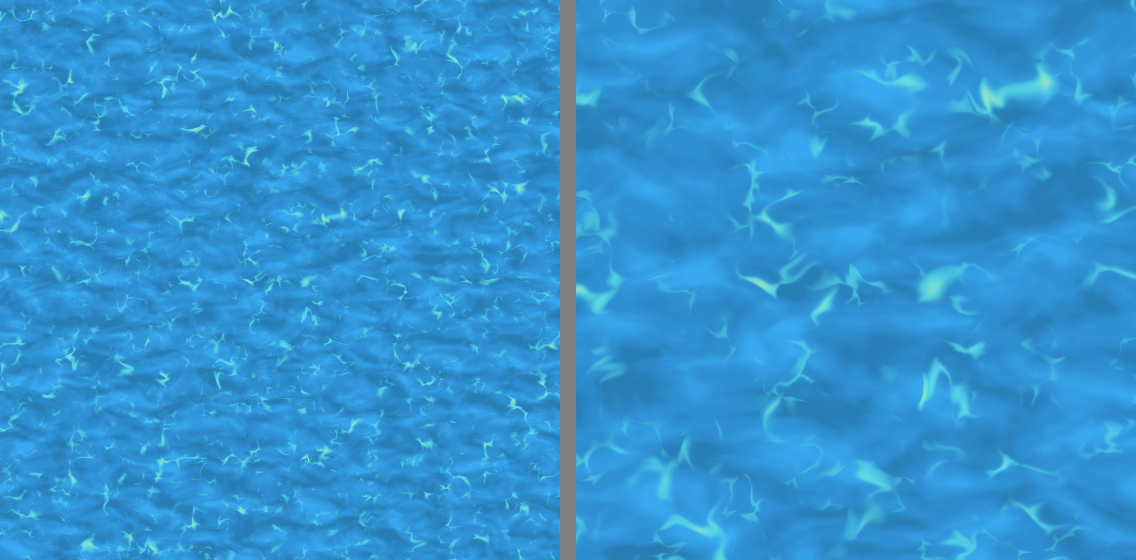
Left, the full canvas; right, a detail of the centre.
Reproduce this texture procedurally as a WebGL 1 fragment shader.

```glsl
precision highp float;

uniform vec2 u_resolution;

const vec3 TROUGH = vec3(0.155, 0.490, 0.705);
const vec3 WATER = vec3(0.182, 0.560, 0.820);
const vec3 CREST = vec3(0.220, 0.660, 0.940);
const vec3 HAZE = vec3(0.230, 0.700, 0.920);
const vec3 CAUSTIC = vec3(0.360, 0.880, 0.900);
const vec3 GLINT = vec3(0.700, 0.900, 0.700);

vec2 hash2(vec2 p) {
  vec3 q = fract(vec3(p.xyx) * vec3(0.1031, 0.1030, 0.0973));
  q += dot(q, q.yzx + 33.33);
  return fract((q.xx + q.yz) * q.zy);
}

vec2 gradientAt(vec2 cell) {
  float angle = 6.2832 * hash2(cell).x;
  return vec2(cos(angle), sin(angle));
}

float gradientNoise(vec2 p) {
  vec2 i = floor(p);
  vec2 f = fract(p);
  vec2 u = f * f * f * (f * (f * 6.0 - 15.0) + 10.0);
  vec2 e = vec2(1.0, 0.0);
  float a = dot(gradientAt(i), f);
  float b = dot(gradientAt(i + e.xy), f - e.xy);
  float c = dot(gradientAt(i + e.yx), f - e.yx);
  float d = dot(gradientAt(i + e.xx), f - e.xx);
  return mix(mix(a, b, u.x), mix(c, d, u.x), u.y);
}

float fbm(vec2 p) {
  float sum = 0.0;
  float amplitude = 1.0;
  for (int octave = 0; octave < 4; octave++) {
    sum += amplitude * gradientNoise(p);
    p = mat2(1.9, 0.4, -0.4, 1.9) * p + 17.3;
    amplitude *= 0.5;
  }
  return sum;
}

vec2 warp(vec2 p, float scale, float amount) {
  vec2 q = p * scale;
  return p + amount * vec2(gradientNoise(q + 5.7), gradientNoise(q + 41.2));
}

// Gaps from the nearest cell point to the second and third nearest
vec2 cellGaps(vec2 p) {
  vec2 i = floor(p);
  vec2 f = fract(p);
  vec3 nearest = vec3(8.0);
  for (int y = -1; y <= 1; y++) {
    for (int x = -1; x <= 1; x++) {
      vec2 o = vec2(float(x), float(y));
      float d = length(o + 0.1 + 0.8 * hash2(i + o) - f);
      if (d < nearest.x) nearest = vec3(d, nearest.xy);
      else if (d < nearest.y) nearest = vec3(nearest.x, d, nearest.y);
      else nearest.z = min(nearest.z, d);
    }
  }
  return nearest.yz - nearest.x;
}

// Broken web: x = bright thread, y = soft halo, z = knot at a junction
vec3 caustics(vec2 p, float strength) {
  vec2 gaps = cellGaps(warp(warp(p, 0.9, 0.6), 2.3, 0.25));
  float reach = 1.0 - smoothstep(0.08, 0.25 + 0.5 * strength, gaps.y);
  float width = 0.12 + 0.18 * strength * reach;
  float thread = 1.0 - smoothstep(0.02, width, gaps.x);
  float halo = 1.0 - smoothstep(0.0, 0.6, gaps.x);
  float knot = 1.0 - smoothstep(0.04, 0.26, gaps.y);
  return strength * vec3(max(thread * reach, knot), halo * reach, knot);
}

void main() {
  vec2 uv = gl_FragCoord.xy / min(u_resolution.x, u_resolution.y);

  // Wide, low swells
  vec2 swellPoint = warp(uv * vec2(15.0, 27.0), 0.8, 0.5);
  float swell = fbm(swellPoint);
  float relief = swell - fbm(swellPoint + vec2(0.08, 0.28));
  float tone = clamp(0.45 + 0.62 * swell + 0.35 * relief, 0.0, 1.0);
  vec3 color = mix(TROUGH, WATER, smoothstep(0.0, 0.5, tone));
  color = mix(color, CREST, smoothstep(0.4, 1.0, tone));

  // Patches of light threads, coarse and fine
  float patches = gradientNoise(uv * 19.0 + 9.0) + 0.6 * gradientNoise(uv * 43.0 + 3.0);
  float coarseStrength = smoothstep(-0.05, 0.5, patches);
  float fineStrength = smoothstep(0.0, 0.6, gradientNoise(uv * 31.0 + 60.0) + 0.2 * swell);
  vec3 coarse = caustics(uv * vec2(31.0, 34.0), coarseStrength);
  vec3 fine = caustics(uv * vec2(52.0, 58.0) + 80.0, fineStrength);

  float halo = max(coarse.y, 0.7 * fine.y);
  float thread = max(coarse.x, 0.75 * fine.x);
  float glint = coarse.z * smoothstep(0.3, 0.65, patches);
  color = mix(color, HAZE, 0.5 * halo);
  color = mix(color, CAUSTIC, 0.85 * thread);
  color = mix(color, GLINT, 0.7 * glint);
  gl_FragColor = vec4(color, 1.0);
}
```
